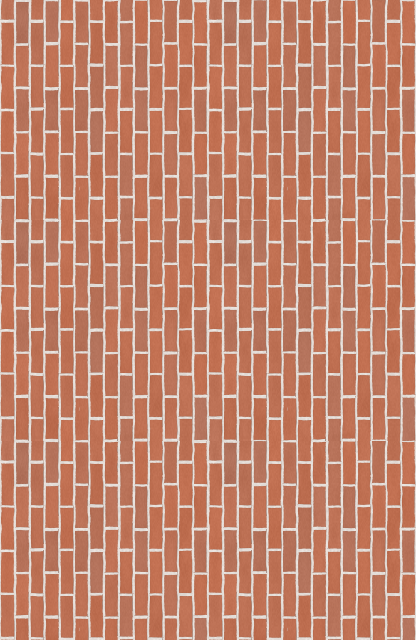
Give the GLSL for this texture, as a Shadertoy shader.

```glsl
// Upright running-bond brick wall: 28 columns of tall terracotta bricks, every
// other column shifted half a brick, with pale uneven mortar and soft shadows.
// Variation is hashed per brick and repeats every 14 columns by 5 rows.

const float COLUMNS = 28.0;
const float BRICK_LENGTH = 2.967; // in column widths
const vec2 TILE = vec2(14.0, 5.0); // columns, rows

float hash(vec2 p) {
    vec3 q = fract(p.xyx * vec3(0.1031, 0.1030, 0.0973));
    q += dot(q, q.yzx + 33.33);
    return fract((q.x + q.y) * q.z);
}

float noise(vec2 p) {
    vec2 i = floor(p), f = fract(p);
    f = f * f * (3.0 - 2.0 * f);
    return mix(mix(hash(i), hash(i + vec2(1, 0)), f.x),
               mix(hash(i + vec2(0, 1)), hash(i + 1.0), f.x), f.y);
}

// Centre (x) and half thickness (y) of a bed joint, in column widths
vec2 bedJoint(float column, float row) {
    vec2 id = mod(vec2(column, row), TILE);
    float centre = row * BRICK_LENGTH + 0.10 * (hash(id + 3.7) - 0.5);
    float thickness = mix(0.075, 0.115, hash(id + 17.3));
    // Some joints close up along the right-hand seam
    bool seam = column > 14.5 && id.y < 0.5 && mod(column, 2.0) > 0.5;
    if (seam && hash(vec2(column, 8.0)) > 0.3) thickness = 0.045;
    return vec2(centre, thickness);
}

// Half thickness of the upright joint beside a brick
float sideJoint(float column, float row) {
    return mix(0.062, 0.098, hash(mod(vec2(column, row), TILE) + 41.9));
}

void mainImage(out vec4 fragColor, in vec2 fragCoord) {
    // Column-width units, measured from the top left
    float unit = COLUMNS / iResolution.x;
    vec2 p = vec2(fragCoord.x, iResolution.y - fragCoord.y) * unit;
    vec2 tiled = mod(p, TILE * vec2(1.0, BRICK_LENGTH));

    // Slightly wandering brick edges
    vec2 wobble = vec2(noise(tiled * vec2(1.0, 1.7)), noise(tiled * 2.3 + 50.0)) - 0.5;
    vec2 q = p + wobble * vec2(0.05, 0.035);

    // Find the brick, then its bounding joints
    float column = floor(q.x);
    float shift = mod(column, 2.0) < 0.5 ? 0.483 : 0.0;
    float y = q.y - shift * BRICK_LENGTH;
    float row = floor(y / BRICK_LENGTH);
    vec2 above = bedJoint(column, row);
    vec2 below = bedJoint(column, row + 1.0);
    float x = q.x - column;

    // Distance into the brick from each side; negative lies in mortar
    float left = x - sideJoint(column, row);
    float right = 1.0 - x - sideJoint(column + 0.5, row);
    float top = y - above.x - above.y;
    float bottom = below.x - below.y - y;
    float roughness = 0.018 * (noise(tiled * 11.0) - 0.5);
    float inside = min(min(left, right), min(top, bottom)) + roughness;
    float brickMask = smoothstep(-0.6 * unit, 0.6 * unit, inside);

    // Fired clay: tint per brick, soft blotches and fine grain
    vec2 id = mod(vec2(column, row), TILE);
    float tint = hash(id + 7.1);
    vec3 clay = mix(vec3(0.755, 0.435, 0.315), vec3(0.695, 0.45, 0.365), tint * tint);
    clay *= 0.975 + 0.05 * hash(id + 29.0);
    clay += 0.035 * (noise(tiled * vec2(2.0, 0.8) + 9.0) - 0.5);
    clay += 0.030 * (noise(tiled * vec2(18.0, 9.0)) - 0.5);
    clay *= mix(0.94, 1.0, smoothstep(0.0, 0.07, inside));

    // A small pale chip, once per tile
    vec2 chip = (tiled - vec2(5.36, 12.7)) / vec2(0.05, 0.13);
    clay = mix(clay, vec3(0.80, 0.62, 0.55), 0.6 * (1.0 - smoothstep(0.5, 1.2, length(chip))));

    // Mortar: whitish, shaded beside the brick on its left and below the one above
    vec3 mortar = vec3(0.93, 0.905, 0.885) - 0.07 * noise(tiled * 8.0 + 20.0);
    float sideShade = 1.0 - smoothstep(0.0, 0.055, -right);
    sideShade *= step(right, 0.0) * (0.4 + 0.6 * noise(tiled * vec2(1.0, 0.9) + 70.0));
    float bedShade = step(bottom, 0.0) * (1.0 - smoothstep(0.0, 0.045, -bottom));
    mortar = mix(mortar, vec3(0.55, 0.46, 0.42), max(0.8 * sideShade, 0.3 * bedShade));

    fragColor = vec4(mix(mortar, clay, brickMask), 1.0);
}
```
